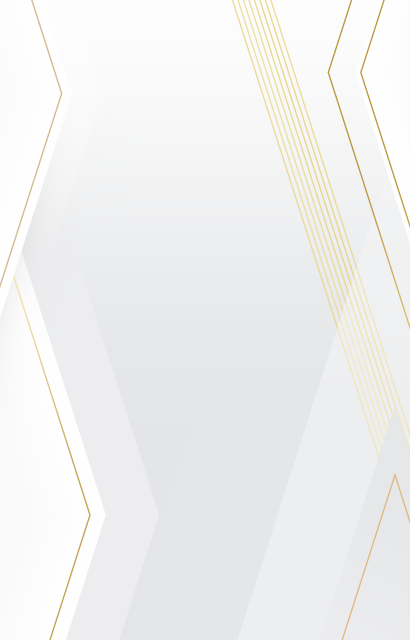
Reproduce this background procedurally as a Shadertoy shader.

```glsl
// Lengths are fractions of the canvas height
const float SLANT = 0.32;
const float LINE_HALF = 0.00105;
const float STRIPE_COUNT = 8.0;
const float STRIPE_GAP = 0.00856;
const float STRIPE_START = 0.3633;
const float PALE_FOOT = 0.3711;

const vec2 UPPER_TIP = vec2(0.1125, 0.854);
const vec2 UPPER_LINE_TIP = vec2(0.0964, 0.854);
const vec2 HALO_TIP = vec2(0.163, 0.854);
const vec2 LOWER_TIP = vec2(0.1654, 0.1953);
const vec2 LOWER_LINE_TIP = vec2(0.1406, 0.1953);
const vec2 BAND_TIP = vec2(0.2487, 0.1953);
const vec2 RIGHT_TIP = vec2(0.555, 0.8867);
const vec2 RIGHT_LINE_TIP = vec2(0.5638, 0.8867);
const vec2 OUTER_LINE_TIP = vec2(0.513, 0.8867);
const vec2 WEDGE_TIP = vec2(0.6172, 0.3659);
const vec2 WEDGE_LINE_TIP = vec2(0.6172, 0.2578);

const vec3 WHITE = vec3(0.996);
const vec3 SATIN = vec3(0.978);
const vec3 SILVER = vec3(0.894, 0.900, 0.907);
const vec3 PEARL = vec3(0.928, 0.929, 0.936);
const vec3 STRIPE_GOLD = vec3(0.91, 0.82, 0.49);
const vec3 PALE_GOLD = vec3(0.94, 0.88, 0.66);
const vec3 DEEP_GOLD = vec3(0.73, 0.59, 0.25);
const vec3 SOFT_GOLD = vec3(0.79, 0.70, 0.50);
const vec3 COPPER = vec3(0.87, 0.70, 0.46);

// Signed distance to a sideways chevron: facing 1 points right, -1 left
float chevron(vec2 p, vec2 tip, float facing) {
    return (facing * (p.x - tip.x) + SLANT * abs(p.y - tip.y)) / length(vec2(1.0, SLANT));
}

// Signed distance to a wedge pointing up
float wedge(vec2 p, vec2 tip) {
    return (abs(p.x - tip.x) + SLANT * (p.y - tip.y)) / length(vec2(1.0, SLANT));
}

float fill(float d) {
    return clamp(0.5 - d * iResolution.y, 0.0, 1.0);
}

float stroke(float d) {
    return fill(abs(d) - LINE_HALF);
}

// White rim that dims slightly toward the inside
vec3 panelColor(float d) {
    return mix(WHITE, SATIN, smoothstep(0.02, 0.14, -d));
}

void mainImage(out vec4 fragColor, in vec2 fragCoord) {
    vec2 p = fragCoord / iResolution.y;
    float norm = length(vec2(1.0, SLANT));

    // Vertical silver gradient
    vec3 color = mix(SILVER, vec3(0.992), smoothstep(0.34, 1.04, p.y));

    // Diagonal gold stripes
    float across = p.x - STRIPE_START - SLANT * (1.0 - p.y);
    float index = clamp(round(across / STRIPE_GAP), 0.0, STRIPE_COUNT - 1.0);
    float stripe = stroke((across - index * STRIPE_GAP) / norm);
    vec3 stripeColor = mix(STRIPE_GOLD, PALE_GOLD, 0.35 * sin(index * 0.9) + 0.35);
    color = mix(color, stripeColor, 0.9 * stripe);

    // Translucent sheet on the right
    float sheet = fill((PALE_FOOT + SLANT * p.y - p.x) / norm);
    color = mix(color, WHITE, 0.35 * sheet * smoothstep(0.8, 0.5, p.y));

    // Lower right wedge and its line
    float wedgeD = wedge(p, WEDGE_TIP);
    float wedgeFade = smoothstep(-0.06, 0.32, p.y + 0.5 * (p.x - 0.5));
    vec3 wedgeColor = mix(PEARL, SILVER + 0.006, wedgeFade);
    color = mix(color, wedgeColor, fill(wedgeD));
    color = mix(color, COPPER, 0.9 * stroke(wedge(p, WEDGE_LINE_TIP)));

    // Right panel with two gold lines
    float rightD = chevron(p, RIGHT_TIP, -1.0);
    color = mix(color, panelColor(rightD), fill(rightD));
    vec3 rightGold = mix(DEEP_GOLD, STRIPE_GOLD, 0.7 * smoothstep(0.12, 0.4, abs(p.y - 0.86)));
    float rightLines = max(stroke(chevron(p, RIGHT_LINE_TIP, -1.0)),
                           stroke(chevron(p, OUTER_LINE_TIP, -1.0)));
    color = mix(color, rightGold, rightLines);

    // Pale band and soft halo behind the left panels
    float upperD = chevron(p, UPPER_TIP, 1.0);
    float bandD = chevron(p, BAND_TIP, 1.0);
    color = mix(color, PEARL, fill(bandD) * smoothstep(0.7, 0.55, p.y));
    float haloD = chevron(p, HALO_TIP, 1.0);
    float halo = smoothstep(0.006, -0.012, haloD) * smoothstep(0.5, 0.75, p.y);
    color = mix(color, WHITE, 0.3 * halo);
    float shade = exp(-max(upperD, 0.0) * 42.0) * smoothstep(0.84, 0.62, p.y);
    color *= 1.0 - 0.045 * shade;

    // Lower left panel, shaded by the upper one
    float lowerD = chevron(p, LOWER_TIP, 1.0);
    vec3 lowerColor = panelColor(lowerD) * (1.0 - 0.05 * shade);
    color = mix(color, lowerColor, fill(lowerD));
    vec3 lowerGold = mix(DEEP_GOLD, PALE_GOLD, smoothstep(0.2, 0.58, p.y));
    color = mix(color, lowerGold, 0.9 * stroke(chevron(p, LOWER_LINE_TIP, 1.0)));

    // Upper left panel
    color = mix(color, panelColor(upperD), fill(upperD));
    color = mix(color, SOFT_GOLD, 0.9 * stroke(chevron(p, UPPER_LINE_TIP, 1.0)));

    fragColor = vec4(color, 1.0);
}
```
